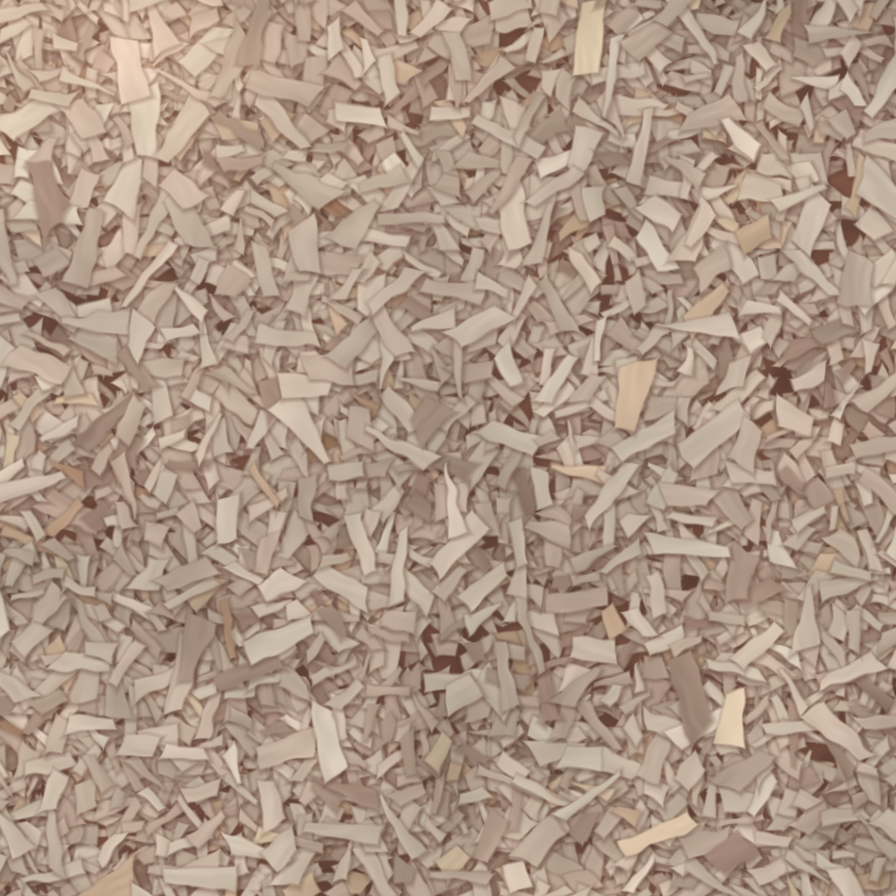
Write a WebGL 1 fragment shader that draws this texture.

```glsl
precision highp float;
// Heap of pale wood chips: layered irregular splinters with soft shadows.
uniform vec2 u_resolution;

#define LAYERS 12
#define COARSE_CELLS 9.5
#define FINE_CELLS 31.0
#define PRESENCE 0.80
#define EDGE 0.0021
#define SHADOW_SIZE 0.0065
#define SHADOW_DEPTH 0.36
#define SHADOW_OFFSET vec2(-0.0012, 0.0016)
#define DEEP vec3(0.40, 0.27, 0.22)
#define PALE vec3(0.78, 0.715, 0.645)

float hash(vec2 p) {
  vec3 q = fract(vec3(p.xyx) * 0.1031);
  q += dot(q, q.yzx + 33.33);
  return fract((q.x + q.y) * q.z);
}

vec4 hash4(vec2 p) {
  vec4 q = fract(p.xyxy * vec4(0.1031, 0.1030, 0.0973, 0.1099));
  q += dot(q, q.wzxy + 33.33);
  return fract((q.xxyz + q.yzzw) * q.zywx);
}

float noise(vec2 p) {
  vec2 i = floor(p), f = fract(p);
  f = f * f * (3.0 - 2.0 * f);
  return mix(mix(hash(i), hash(i + vec2(1.0, 0.0)), f.x),
             mix(hash(i + vec2(0.0, 1.0)), hash(i + 1.0), f.x), f.y);
}

// Irregular four-sided chip bounded by slanted sides and ends.
float chipDistance(vec2 p, vec2 halfSize, vec4 slant) {
  float ends = max(p.x + slant.x * p.y, -p.x + slant.y * p.y) - halfSize.x;
  float sides = max(p.y + slant.z * p.x, -p.y + slant.w * p.x) - halfSize.y;
  return max(ends, sides);
}

// Wood colour: depth-dependent tone with a pink, ochre or grey tint.
vec3 chipColour(float height, vec4 rnd) {
  float tone = mix(0.62, 0.94, height) + (rnd.x - 0.5) * 0.28;
  tone += 0.13 * step(0.92, rnd.y) - 0.30 * step(rnd.y, 0.10);
  vec3 tint = mix(vec3(0.007, -0.007, -0.004), vec3(-0.007, 0.006, 0.002), rnd.z);
  tint += step(0.955, rnd.w) * vec3(0.012, -0.015, -0.05);
  return mix(DEEP, PALE, tone) + tint;
}

// Paints one scattered layer of chips over the colour below it.
vec3 paintLayer(vec3 colour, vec2 uv, float layer) {
  float height = layer / float(LAYERS - 1);
  float fineness = sqrt(fract(layer * 0.618 + 0.35));
  float cells = mix(COARSE_CELLS, FINE_CELLS, fineness);
  float edge = max(EDGE, 0.7 / u_resolution.y);
  vec2 seed = vec2(layer * 37.0 + 11.0, layer * 53.0 + 7.0);
  vec2 wobble = vec2(noise(uv * 55.0 + seed), noise(uv * 55.0 - seed)) - 0.5;
  vec2 grid = (uv + wobble * 0.006) * cells + seed * 0.37;
  vec2 home = floor(grid);

  for (int j = -1; j <= 1; j++) {
    for (int i = -1; i <= 1; i++) {
      vec2 cell = home + vec2(float(i), float(j));
      vec2 id = cell + seed + 100.0;
      vec4 place = hash4(id);
      vec4 form = hash4(id + 217.3);

      // Chips gather in clumps and leave hollows between them
      float clump = noise((cell - seed * 0.37) / cells * 11.0 + 40.0);
      float presence = PRESENCE * mix(0.6, 1.0, fineness) * mix(0.5, 1.4, clump);
      if (form.w > presence) continue;

      // Chip frame, size and outline
      float angle = place.z * 6.2832;
      float c = cos(angle), s = sin(angle);
      mat2 turn = mat2(c, -s, s, c);
      vec2 local = turn * (grid - cell - 0.15 - 0.7 * place.xy);
      float halfLength = mix(0.28, 0.80, form.x);
      float halfWidth = mix(0.08, 0.30, form.y * form.y) + 0.10 * form.z;
      halfWidth *= mix(0.65, 1.0, fineness);
      vec2 halfSize = vec2(halfLength, halfWidth);
      vec4 slant = (hash4(id + 431.7) - 0.5) * vec4(1.3, 1.3, 0.45, 0.45);

      // Shadow on whatever lies beneath
      vec2 shifted = local + turn * SHADOW_OFFSET * cells;
      float gap = chipDistance(shifted, halfSize, slant) / cells;
      float shadow = 1.0 - smoothstep(-0.001, SHADOW_SIZE, gap);
      colour = mix(colour, DEEP * 0.92, shadow * SHADOW_DEPTH);

      // Chip face with lengthwise grain and a tilt across its width
      float d = chipDistance(local, halfSize, slant) / cells;
      float cover = 1.0 - smoothstep(-edge, edge, d);
      if (cover > 0.0) {
        vec4 rnd = hash4(id + 613.1);
        float grain = noise(local / cells * vec2(35.0, 170.0) + id) - 0.5;
        float tilt = local.y / halfWidth * (rnd.x - 0.5);
        vec3 face = chipColour(height, rnd) + grain * 0.05 + tilt * 0.05;
        colour = mix(colour, face, cover);
      }
    }
  }
  return colour;
}

void main() {
  vec2 uv = gl_FragCoord.xy / u_resolution.y;
  vec3 colour = mix(DEEP * 0.85, DEEP * 1.2, noise(uv * 40.0));
  for (int k = 0; k < LAYERS; k++) {
    colour = paintLayer(colour, uv, float(k));
  }

  // Uneven light: broad mottling and a bright upper left
  float mottle = noise(uv * 6.0 + 3.0) + noise(uv * 14.0 + 21.0) - 1.0;
  colour *= 1.0 + 0.10 * mottle;
  float glow = exp(-6.0 * length((uv - vec2(0.18, 0.95)) * vec2(0.7, 1.4)));
  colour += glow * vec3(0.15, 0.12, 0.10);
  gl_FragColor = vec4(clamp(colour, 0.0, 1.0), 1.0);
}
```
